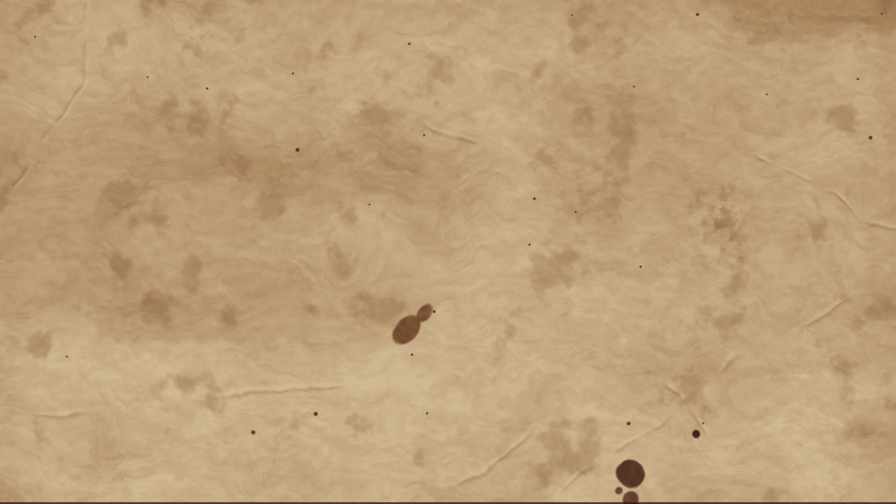
This texture is drawn by a Shadertoy shader. Its source:

```glsl
// Aged, stained parchment: layered value noise drives a tan colour ramp,
// with a broad water stain, embossed creases, foxing, ink blots and specks.
// Lengths are in canvas heights, so the sheet scales with the canvas.

#define BASE_TONE 0.81
#define MOTTLE 0.75
#define GRAIN 0.34
#define RELIEF 0.55
#define STAIN 0.21
#define CREASE 0.38
#define SPECK_CELLS 9.0
#define SPECK_SHARE 0.17
#define DARK_TAN vec3(0.61, 0.46, 0.31)
#define PALE_TAN vec3(0.78, 0.68, 0.53)
#define RUST vec3(0.48, 0.31, 0.19)
#define INK vec3(0.17, 0.08, 0.06)

// Creases: start xy, end xy
const vec4 FOLDS[11] = vec4[](
    vec4(0.86, 0.00, 1.18, 0.24), vec4(1.18, 0.24, 1.30, 0.26),
    vec4(1.30, 0.26, 1.41, 0.15), vec4(1.12, 0.02, 1.48, 0.29),
    vec4(1.48, 0.29, 1.70, 0.42), vec4(0.00, 0.17, 0.69, 0.24),
    vec4(0.18, 1.00, 0.16, 0.84), vec4(0.16, 0.84, 0.03, 0.63),
    vec4(0.72, 0.81, 0.95, 0.71), vec4(1.20, 0.35, 1.42, 0.44),
    vec4(1.50, 0.70, 1.78, 0.54));

// Blots: centre xy, radius, darkness
const vec4 BLOTS[6] = vec4[](
    vec4(0.808, 0.347, 0.022, 0.15), vec4(0.843, 0.378, 0.012, 0.10),
    vec4(1.253, 0.056, 0.026, 0.65), vec4(1.252, 0.008, 0.015, 0.45),
    vec4(1.228, 0.026, 0.006, 0.40), vec4(1.382, 0.140, 0.007, 1.00));

float hash(vec2 p) {
    vec3 q = fract(p.xyx * 0.1031);
    q += dot(q, q.yzx + 33.33);
    return fract((q.x + q.y) * q.z);
}

float noise(vec2 p) {
    vec2 i = floor(p), f = fract(p);
    f = f * f * (3.0 - 2.0 * f);
    return mix(mix(hash(i), hash(i + vec2(1, 0)), f.x),
               mix(hash(i + vec2(0, 1)), hash(i + vec2(1, 1)), f.x), f.y);
}

float fbm(vec2 p) {
    float sum = 0.0, amp = 0.5;
    for (int i = 0; i < 5; i++) {
        sum += amp * noise(p);
        p = mat2(1.6, 1.2, -1.2, 1.6) * p + 17.3;
        amp *= 0.55;
    }
    return sum / 1.055;
}

// Soft elliptical patch, 1 at its centre
float patchMask(vec2 p, vec2 centre, vec2 radii, float softness) {
    return 1.0 - smoothstep(1.0 - softness, 1.0 + softness, length((p - centre) / radii));
}

// Lit ridge beside a dark groove, broken up along its length
float creaseShade(vec2 p, vec4 fold) {
    vec2 dir = fold.zw - fold.xy, rel = p - fold.xy;
    float along = dot(rel, dir) / dot(dir, dir);
    float side = (dir.x * rel.y - dir.y * rel.x) / length(dir);
    float ends = smoothstep(-0.03, 0.03, along) * smoothstep(1.03, 0.97, along);
    float ridge = exp(-pow((side - 0.004) / 0.004, 2.0));
    float groove = exp(-pow((side + 0.002) / 0.004, 2.0));
    float wear = smoothstep(0.25, 0.7, noise(p * 22.0 + fold.xy * 40.0));
    return ends * wear * (0.65 * ridge - groove);
}

void mainImage(out vec4 fragColor, in vec2 fragCoord) {
    vec2 p = fragCoord / iResolution.y;
    float width = iResolution.x / iResolution.y;
    float px = 1.0 / iResolution.y;
    vec2 warp = vec2(fbm(p * 7.0), fbm(p * 7.0 + 31.0)) - 0.5;

    // Paper body: cloudy mottling, fine grain and side-lit wrinkles
    float tone = BASE_TONE + MOTTLE * (fbm(p * vec2(5.0, 7.5) + warp) - 0.5);
    tone += GRAIN * (fbm(p * vec2(48.0, 75.0) + 9.0) - 0.5);
    vec2 wrinkle = p * vec2(20.0, 34.0) + warp * 5.0;
    tone += RELIEF * (fbm(wrinkle) - fbm(wrinkle + vec2(0.12, 0.3)));

    // Short dark fibres along thin noise contours
    float contour = abs(noise(p * vec2(26.0, 42.0) + warp * 6.0) - 0.5);
    float fibre = smoothstep(0.05, 0.0, contour) * smoothstep(0.55, 0.8, noise(p * 15.0 + 5.0));
    tone -= 0.16 * fibre;

    // Water stain with a darker upper rim, and uneven toning of the sheet
    vec2 q = p + warp * 0.16;
    float stain = patchMask(q, vec2(0.46, 0.57), vec2(0.50, 0.25), 0.3);
    float rim = patchMask(q, vec2(0.46, 0.57), vec2(0.48, 0.24), 0.08);
    tone -= STAIN * (0.8 * stain + 0.25 * rim * smoothstep(0.5, 0.8, p.y));
    tone -= 0.10 * patchMask(q, vec2(1.45, 0.68), vec2(0.55, 0.16), 0.6);
    tone += 0.08 * patchMask(q, vec2(0.95, 0.45), vec2(0.30, 0.40), 0.6);
    tone += 0.08 * smoothstep(0.40, 0.15, p.y);
    tone -= 0.55 * patchMask(q, vec2(width, 1.02), vec2(0.36, 0.07), 0.6);
    tone -= 0.14 * smoothstep(0.10, 0.0, min(min(p.x, width - p.x), 1.0 - p.y));

    // Creases
    vec2 bent = p + warp * 0.045;
    for (int i = 0; i < 11; i++) tone += CREASE * creaseShade(bent, FOLDS[i]);

    vec3 col = mix(DARK_TAN, PALE_TAN, clamp(tone, -0.7, 1.2));

    // Rusty foxing in scattered patches, heaviest at the right
    float fox = smoothstep(0.60, 0.78, fbm(p * 13.0 + 60.0));
    float cluster = patchMask(q, vec2(1.45, 0.56), vec2(0.06, 0.09), 0.6);
    float spotted = smoothstep(0.40, 0.65, fbm(p * 32.0 + 12.0));
    col = mix(col, RUST, 0.28 * fox + 0.40 * cluster * spotted);

    // Slanted blots
    for (int i = 0; i < 6; i++) {
        vec4 blot = BLOTS[i];
        vec2 d = mat2(0.64, -0.77, 0.77, 0.64) * (p - blot.xy + warp * blot.z);
        d.x /= mix(1.6, 1.0, smoothstep(0.0, 0.5, blot.w));
        float mask = 1.0 - smoothstep(-px, px + 0.002, length(d) - blot.z);
        vec3 tint = mix(RUST, INK, blot.w) * (0.85 + 0.3 * noise(p * 90.0));
        col = mix(col, tint, 0.9 * mask);
    }

    // Sparse specks, one candidate per cell
    vec2 cell = floor(p * SPECK_CELLS);
    vec2 spot = 0.2 + 0.6 * vec2(hash(cell + 3.0), hash(cell + 47.0));
    float radius = mix(0.0015, 0.0042, pow(hash(cell + 71.0), 2.0));
    float gap = length(p - (cell + spot) / SPECK_CELLS + warp * 0.004) - radius;
    float speck = step(hash(cell + 19.0), SPECK_SHARE) * smoothstep(px, -px, gap);
    col = mix(col, INK, 0.75 * speck);

    // Dark lower edge of the sheet
    col = mix(col, INK, 0.8 * smoothstep(0.005, 0.002, p.y));
    fragColor = vec4(col, 1.0);
}
```
